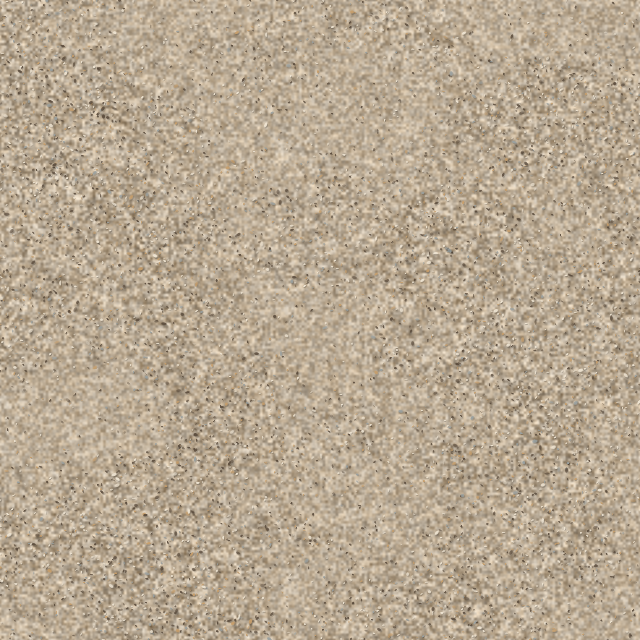
Reproduce this texture procedurally as a WebGL 1 fragment shader.

```glsl
precision highp float;
// Fine beige sand with patches of coarser dark, pale, ochre and blue-grey grains.
uniform vec2 u_resolution;

float hash(vec2 p) {
  vec3 q = fract(vec3(p.xyx) * 0.1031);
  q += dot(q, q.yzx + 33.33);
  return fract((q.x + q.y) * q.z);
}

vec2 hash2(vec2 p) {
  return vec2(hash(p + 17.3), hash(p + 71.9));
}

float noise(vec2 p) {
  vec2 cell = floor(p);
  vec2 f = fract(p);
  f = f * f * (3.0 - 2.0 * f);
  float low = mix(hash(cell), hash(cell + vec2(1.0, 0.0)), f.x);
  float high = mix(hash(cell + vec2(0.0, 1.0)), hash(cell + 1.0), f.x);
  return mix(low, high, f.y);
}

// Broad drifts that decide where the sand is coarse.
float drifts(vec2 p) {
  float sum = 0.0;
  float weight = 0.5;
  for (int i = 0; i < 4; i++) {
    sum += weight * noise(p);
    p = mat2(0.8, 0.6, -0.6, 0.8) * p * 2.1 + 13.7;
    weight *= 0.55;
  }
  return smoothstep(0.3, 0.72, sum);
}

// Mineral colour picked by a random value: dark, pale, ochre or blue-grey.
vec3 mineral(float pick) {
  vec3 dark = vec3(0.36, 0.30, 0.24);
  vec3 pale = vec3(0.94, 0.90, 0.83);
  vec3 ochre = vec3(0.78, 0.62, 0.42);
  vec3 slate = vec3(0.60, 0.63, 0.63);
  vec3 color = mix(dark, pale, step(0.42, pick));
  color = mix(color, ochre, step(0.70, pick));
  return mix(color, slate, step(0.88, pick));
}

// Scatter tilted oval grains, each with a soft shadow at its lower right.
vec3 scatter(vec3 ground, vec2 p, float density, float seed) {
  vec2 home = floor(p);
  for (int y = -1; y <= 1; y++) {
    for (int x = -1; x <= 1; x++) {
      vec2 cell = home + vec2(float(x), float(y));
      vec2 id = cell + seed;
      vec2 offset = p - cell - hash2(id);
      float angle = 0.5 + 2.6 * (hash(id + 5.1) - 0.5);
      float c = cos(angle);
      float s = sin(angle);
      mat2 turn = mat2(c, -s, s, c);
      vec2 radius = mix(vec2(0.24, 0.18), vec2(0.52, 0.32), hash2(id + 40.7));
      float body = length(turn * offset / radius);
      float shade = length(turn * (offset - vec2(0.16, -0.22)) / radius);
      float present = step(hash(id + 9.4), density);
      float strength = present * mix(0.35, 0.95, hash(id + 23.8));
      ground *= 1.0 - 0.20 * strength * (1.0 - smoothstep(0.5, 1.4, shade));
      float cover = 1.0 - smoothstep(0.55, 1.25, body);
      ground = mix(ground, mineral(hash(id + 61.2)), strength * cover);
    }
  }
  return ground;
}

void main() {
  vec2 uv = gl_FragCoord.xy / min(u_resolution.x, u_resolution.y);
  float coarse = drifts(uv * 6.0 + 3.1);

  // Fine grain relief, stronger in the coarse drifts.
  float relief = 0.24 * (noise(uv * 245.0) - 0.5);
  relief += 0.17 * (noise(mat2(0.8, 0.6, -0.6, 0.8) * uv * 165.0 + 31.0) - 0.5);
  relief += 0.05 * (noise(uv * 48.0 + 7.0) - 0.5);
  relief *= mix(0.85, 1.2, coarse);
  float tone = relief + 0.022 * (0.5 - coarse);
  vec3 color = vec3(0.733, 0.671, 0.584) + tone * vec3(1.0, 1.02, 1.03);

  // Slight warm and cool variation between grains.
  float warmth = noise(uv * 190.0 + 83.0) - 0.5;
  color += warmth * vec3(0.035, 0.0, -0.045);

  // Small grains throughout, larger ones mostly within the drifts.
  color = scatter(color, uv * 185.0, mix(0.06, 0.24, coarse), 11.0);
  color = scatter(color, uv * 115.0, mix(0.01, 0.085, coarse), 207.0);
  gl_FragColor = vec4(clamp(color, 0.0, 1.0), 1.0);
}
```
